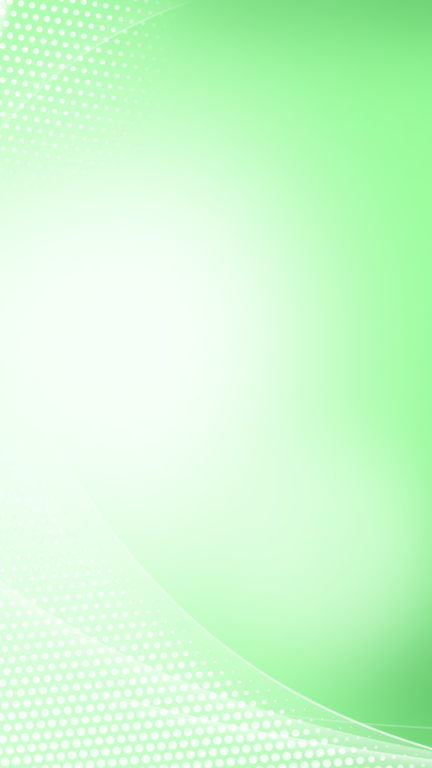
This background is drawn by a WebGL 2 fragment shader. Its source:

```glsl
#version 300 es
precision highp float;
// Soft green glow background with halftone dots and pale sweeping ribbons.

uniform vec2 u_resolution;
out vec4 fragColor;

const float ASPECT = 16.0 / 9.0;
const vec3 GREEN = vec3(0.595, 0.99, 0.605);
const vec3 DEEP = vec3(0.41, 0.80, 0.44);
const vec3 PALE = vec3(0.965, 1.0, 0.97);
const vec3 WHITE = vec3(1.0);

float hash(vec2 p) {
    return fract(sin(dot(p, vec2(127.1, 311.7))) * 43758.5453);
}

float noise(vec2 p) {
    vec2 cell = floor(p);
    vec2 f = smoothstep(0.0, 1.0, fract(p));
    float bottom = mix(hash(cell), hash(cell + vec2(1, 0)), f.x);
    float top = mix(hash(cell + vec2(0, 1)), hash(cell + vec2(1, 1)), f.x);
    return mix(bottom, top, f.y);
}

// Bell-shaped falloff around a centre, with separate radii per axis
float glow(vec2 p, vec2 center, vec2 radius, float power) {
    return exp(-pow(length((p - center) / radius), power));
}

// Signed distance above the curve y = base + amp * exp(-rate * x)
float curveDistance(vec2 p, float base, float amp, float rate) {
    float bend = amp * exp(-rate * p.x);
    float slope = rate * bend;
    return (p.y - base - bend) / sqrt(1.0 + slope * slope);
}

float line(float d, float width, float pixel) {
    return 1.0 - smoothstep(width, width + 1.5 * pixel, abs(d));
}

// Bright upper edge that fades out beneath it
float ribbon(float d, float depth, float pixel) {
    float below = 1.0 - smoothstep(-pixel, pixel, d);
    return below * exp(min(d, 0.0) / depth);
}

// Staggered, rotated dot grid; size is the radius as a share of the spacing
float halftone(vec2 p, float spacing, float angle, float size, float pixel) {
    float c = cos(angle);
    float s = sin(angle);
    vec2 q = mat2(c, s, -s, c) * p / spacing;
    q.x += 0.5 * mod(floor(q.y), 2.0);
    float d = (length(fract(q) - 0.5) - size) * spacing;
    return 1.0 - smoothstep(-pixel, pixel, d);
}

// Lit green backdrop with shaded right corners
vec3 backdrop(vec2 p) {
    vec2 center = vec2(0.30, 1.0);
    vec2 radius = vec2(p.x < center.x ? 0.90 : 0.52,
                       p.y < center.y ? 0.75 : 0.57);
    float light = glow(p, center, radius, 2.9);
    float lower = 0.48 * glow(p, vec2(0.76, 0.51), vec2(0.26, 0.27), 3.2);
    light = 1.0 - (1.0 - light) * (1.0 - lower);
    light += 0.015 * (noise(p * 45.0) - 0.5);

    float shade = 0.9 * glow(p, vec2(1.03, 1.82), vec2(0.40, 0.17), 1.8);
    shade += 0.38 * glow(p, vec2(0.55, 1.82), vec2(0.24, 0.15), 2.0);
    shade += 0.95 * glow(p, vec2(1.05, 0.16), vec2(0.27, 0.23), 2.0);
    shade += 0.2 * glow(p, vec2(1.04, 0.50), vec2(0.10, 0.26), 2.0);
    return mix(mix(GREEN, DEEP, min(shade, 1.0)), PALE, clamp(light, 0.0, 1.0));
}

// Dotted arc in the upper left corner
vec3 upperCorner(vec3 color, vec2 p, float pixel) {
    float arc = curveDistance(p, 1.9, -0.423, 2.75);
    float fade = (1.0 - smoothstep(0.08, 0.48, p.x)) * smoothstep(1.2, 1.74, p.y);
    float size = mix(0.14, 0.28, fade);
    float dots = halftone(p, 0.026, 0.16, size, pixel);

    color = mix(color, PALE, 0.16 * fade);
    color = mix(color, WHITE, 0.8 * dots * smoothstep(0.0, 0.7, fade));
    float arcFade = 1.0 - smoothstep(0.3, 0.48, p.x);
    color = mix(color, PALE, 0.32 * arcFade * line(arc, 0.0006, pixel));
    color = mix(color, PALE, 0.18 * arcFade * ribbon(-arc, 0.04, pixel));

    float tip = length(p - vec2(-0.24, 1.80)) - 0.27;
    float inside = 1.0 - smoothstep(-0.025, 0.006, tip);
    return mix(color, WHITE, 0.75 * inside);
}

// Veil, dots and ribbons sweeping to the lower right
vec3 lowerSweep(vec3 color, vec2 p, float pixel) {
    float edge = curveDistance(p, -0.1, 1.10, 2.03);
    float middle = curveDistance(p, -0.1, 0.535, 1.35);
    float low = curveDistance(p, -0.1, 0.36, 1.1);
    float inside = 1.0 - smoothstep(-pixel, pixel, edge);
    float start = 1.0 - smoothstep(0.60, 0.90, p.y);
    float right = smoothstep(0.3, 0.9, p.x);

    float veil = 0.50 - 0.28 * p.x;
    veil *= mix(0.55, 1.0, smoothstep(0.0, 0.10, -edge));
    color = mix(color, PALE, veil * inside * start);

    float depth = 1.0 - smoothstep(0.0, 0.72, p.y);
    float size = mix(0.12, 0.38, depth) * smoothstep(0.0, 0.10, -edge);
    float dots = halftone(p, 0.026, -0.10, size, pixel);
    color = mix(color, WHITE, mix(0.5, 0.8, depth) * dots * inside * start);

    // Ribbon highlights
    color = mix(color, PALE, 0.18 * start * ribbon(edge, 0.03, pixel));
    color = mix(color, WHITE, mix(0.2, 0.7, right) * start * line(edge, 0.001, pixel));
    color = mix(color, WHITE, 0.5 * ribbon(middle, 0.03, pixel));
    float lowFade = smoothstep(0.1, 0.5, p.x);
    color = mix(color, WHITE, 0.7 * lowFade * ribbon(low, 0.016, pixel));

    // Fine strand near the right border
    float strand = curveDistance(p, 0.075, 0.32, 2.9);
    return mix(color, PALE, 0.25 * right * line(strand, 0.0004, pixel));
}

void main() {
    vec2 p = gl_FragCoord.xy / u_resolution * vec2(1.0, ASPECT);
    float pixel = 1.0 / u_resolution.x;
    vec3 color = backdrop(p);
    color = upperCorner(color, p, pixel);
    fragColor = vec4(lowerSweep(color, p, pixel), 1.0);
}
```
